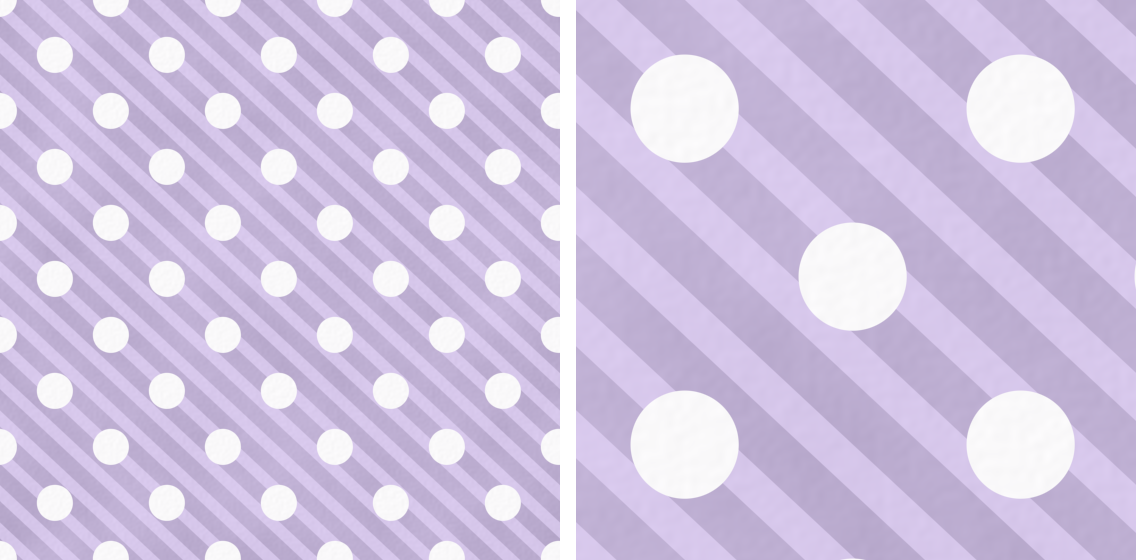
Left, the full canvas; right, a detail of the centre.
This pattern is drawn by a WebGL 2 fragment shader. Its source:

```glsl
#version 300 es
precision highp float;
// White polka dots in staggered rows over lilac diagonal stripes on mottled paper.

uniform vec2 u_resolution;
out vec4 fragColor;

const vec3 LIGHT_LILAC = vec3(0.842, 0.782, 0.922);
const vec3 DARK_LILAC  = vec3(0.742, 0.684, 0.822);
const vec3 DOT_WHITE   = vec3(0.978, 0.974, 0.979);

const float DOT_REPEATS   = 5.0;               // lattice cells per side, two dots each
const float DOT_RADIUS    = 0.0322;
const vec2  DOT_ORIGIN    = vec2(-0.002, 0.002);
const vec2  STRIPE_COUNT  = vec2(14.0, 15.0);  // whole stripes across and down
const float STRIPE_PHASE  = 0.79;
const float LIGHT_SHARE   = 0.43;              // light part of one stripe period

const float MOTTLE_CELLS  = 9.0;
const float MOTTLE_DARK   = 0.085;
const float MOTTLE_LIGHT  = 0.035;
const float GRAIN_CELLS   = 200.0;
const float GRAIN_STRENGTH = 0.014;

float hash(vec2 cell) {
    uvec2 n = uvec2(cell) * uvec2(1597u, 3571u);
    uint h = (n.x ^ n.y) * 747796u + n.x * 9781u + n.y;
    h = (h ^ (h >> 15u)) * 277803u;
    h = (h ^ (h >> 13u)) * 912931u;
    return float((h ^ (h >> 16u)) & 65535u) / 65535.0;
}

// Value noise that wraps after `cells` lattice steps
float wrapNoise(vec2 uv, float cells) {
    vec2 p = uv * cells;
    vec2 i = floor(p), f = p - i;
    vec2 a = mod(i, cells), b = mod(i + 1.0, cells);
    f = f * f * (3.0 - 2.0 * f);
    return mix(mix(hash(a), hash(vec2(b.x, a.y)), f.x),
               mix(hash(vec2(a.x, b.y)), hash(b), f.x), f.y);
}

// Soft pigment clouds, centred on zero
float mottle(vec2 uv) {
    float sum = 0.0, weight = 0.5, cells = MOTTLE_CELLS;
    for (int octave = 0; octave < 4; octave++) {
        sum += weight * (wrapNoise(uv, cells) - 0.5);
        weight *= 0.55;
        cells *= 2.0;
    }
    return sum;
}

// Paper relief lit from the upper left, centred on zero
float paperGrain(vec2 uv) {
    vec2 toLight = vec2(-0.7, 0.5) / GRAIN_CELLS;
    float fine = wrapNoise(uv, GRAIN_CELLS) - wrapNoise(uv + toLight, GRAIN_CELLS);
    float coarse = wrapNoise(uv, GRAIN_CELLS * 0.5)
                 - wrapNoise(uv + toLight, GRAIN_CELLS * 0.5);
    return fine + 0.6 * coarse;
}

// Coverage of a shape from its signed distance
float cover(float dist, float pixel) {
    return 1.0 - smoothstep(-pixel, pixel, dist);
}

float stripeDistance(vec2 uv) {
    float offset = abs(fract(dot(uv, STRIPE_COUNT) - STRIPE_PHASE + 0.5) - 0.5);
    return (offset - 0.5 * LIGHT_SHARE) / length(STRIPE_COUNT);
}

float dotDistance(vec2 uv) {
    vec2 q = (uv - DOT_ORIGIN) * DOT_REPEATS;
    float corner = length(fract(q + 0.5) - 0.5);
    float centre = length(fract(q) - 0.5);
    return min(corner, centre) / DOT_REPEATS - DOT_RADIUS;
}

void main() {
    vec2 uv = gl_FragCoord.xy / u_resolution;
    float pixel = 0.8 / min(u_resolution.x, u_resolution.y);

    // Stripes with uneven pigment
    float clouds = mottle(uv);
    vec3 dark = DARK_LILAC + clouds * MOTTLE_DARK;
    vec3 light = LIGHT_LILAC + clouds * MOTTLE_LIGHT;
    vec3 color = mix(dark, light, cover(stripeDistance(uv), pixel));

    // Dots, then paper texture over everything
    color = mix(color, DOT_WHITE, cover(dotDistance(uv), pixel));
    color += paperGrain(uv) * GRAIN_STRENGTH;

    fragColor = vec4(clamp(color, 0.0, 1.0), 1.0);
}
```
